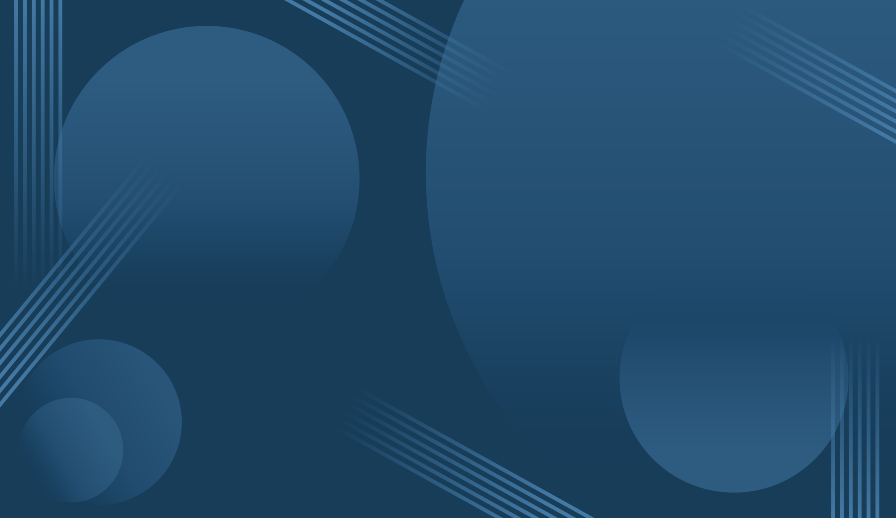
A Shadertoy shader for this background:

```glsl
const vec3 NAVY   = vec3(0.09, 0.238, 0.35);
const vec3 DEEP   = vec3(0.10, 0.26, 0.395);
const vec3 STEEL  = vec3(0.178, 0.36, 0.503);
const vec3 STRIPE = vec3(0.265, 0.475, 0.645);

const float STRIPE_GAP  = 0.0171;
const float STRIPE_HALF = 0.0037;

float coverage(float dist, float pixel) {
    return 1.0 - smoothstep(-0.5 * pixel, 0.5 * pixel, dist);
}

// Disc that brightens along dir, from fadeStart to fadeEnd around its center
vec3 addDisc(vec3 base, vec2 p, vec2 center, float radius, vec2 dir,
             float fadeStart, float fadeEnd, float strength, float pixel) {
    vec2 q = p - center;
    float t = clamp((dot(q, normalize(dir)) - fadeStart) / (fadeEnd - fadeStart), 0.0, 1.0);
    vec3 tint = mix(DEEP, STEEL, t * strength);
    float alpha = coverage(length(q) - radius, pixel) * smoothstep(0.0, 0.5, t);
    return mix(base, tint, alpha);
}

// Six parallel lines that fade out along dir over the given reach
vec3 addStripes(vec3 base, vec2 p, vec2 start, vec2 dir, float reach, float pixel) {
    vec2 axis = normalize(dir);
    vec2 q = p - start;
    float along = dot(q, axis);
    float across = dot(q, vec2(-axis.y, axis.x));
    float lane = clamp(floor(across / STRIPE_GAP) + 0.5, -2.5, 2.5);
    float dist = abs(across - lane * STRIPE_GAP) - STRIPE_HALF;
    float fade = clamp(1.0 - along / reach, 0.0, 1.0);
    return mix(base, STRIPE, coverage(dist, pixel) * fade);
}

void mainImage(out vec4 fragColor, in vec2 fragCoord) {
    float pixel = 1.0 / iResolution.y;
    vec2 p = fragCoord * pixel;
    p.x *= 1.7297 * iResolution.y / iResolution.x;

    vec2 up = vec2(0.0, 1.0);
    vec2 slope = vec2(0.875, -0.485);
    vec2 glow = vec2(0.85, 0.5);
    vec3 color = NAVY;

    // Large discs
    color = addDisc(color, p, vec2(0.399, 0.655), 0.295, up, -0.25, 0.19, 1.0, pixel);
    color = addDisc(color, p, vec2(1.610, 0.667), 0.788, up, -0.59, 0.36, 0.95, pixel);
    color = addDisc(color, p, vec2(1.417, 0.270), 0.221, -up, -0.18, 0.14, 1.0, pixel);

    // Nested corner discs
    color = addDisc(color, p, vec2(0.191, 0.185), 0.160, glow, -0.13, 0.14, 0.75, pixel);
    color = addDisc(color, p, vec2(0.137, 0.131), 0.101, glow, -0.10, 0.07, 1.0, pixel);

    // Upright stripes
    color = addStripes(color, p, vec2(0.0738, 1.0), -up, 0.56, pixel);
    color = addStripes(color, p, vec2(1.651, 0.0), up, 0.35, pixel);

    // Slanted stripes
    color = addStripes(color, p, vec2(0.0, 0.286), vec2(0.635, 0.772), 0.50, pixel);
    color = addStripes(color, p, vec2(0.644, 1.0), slope, 0.37, pixel);
    color = addStripes(color, p, vec2(1.730, 0.775), -slope, 0.37, pixel);
    color = addStripes(color, p, vec2(1.052, 0.0), -slope, 0.44, pixel);

    fragColor = vec4(color, 1.0);
}
```
